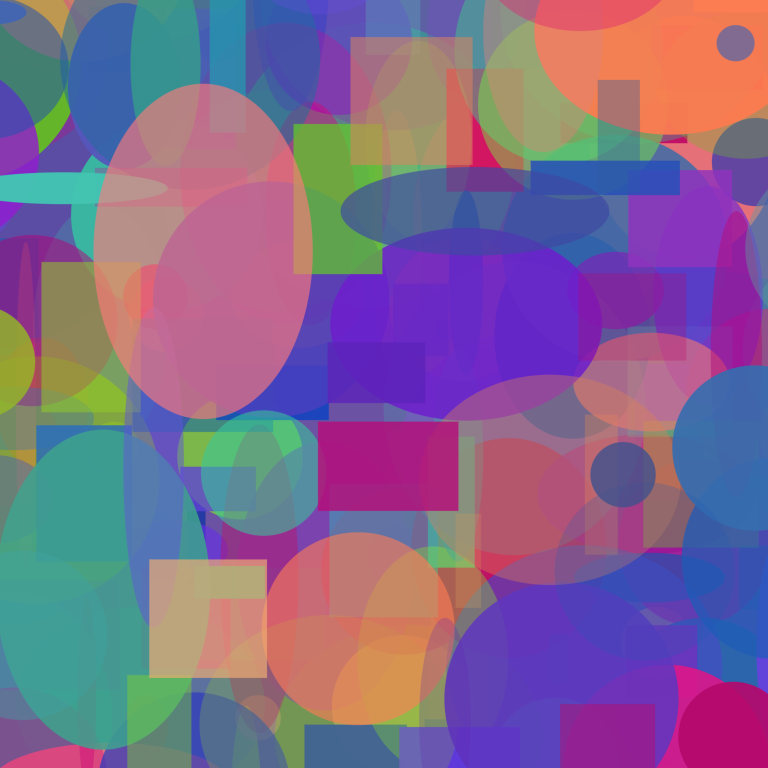
A three.js fragment shader for this background:

```glsl
// Layered translucent ellipses, circles and rectangles in random vivid colours.
varying vec2 vUv;

const int SHAPE_COUNT = 170;
const float EDGE = 0.001;
const vec3 BACKDROP = vec3(0.42, 0.32, 0.64);

vec3 hash3(float n) {
  vec3 p = fract(vec3(n) * vec3(0.1031, 0.1030, 0.0973));
  p += dot(p, p.yzx + 33.33);
  return fract((p.xxy + p.yzz) * p.zyx);
}

// Approximate signed distance to an axis-aligned ellipse
float ellipseDistance(vec2 p, vec2 radii) {
  float k = max(length(p / radii), 0.001);
  return k * (k - 1.0) / max(length(p / (radii * radii)), 0.001);
}

float boxDistance(vec2 p, vec2 halfSize) {
  vec2 q = abs(p) - halfSize;
  return max(q.x, q.y);
}

float coverage(float dist) {
  return 1.0 - smoothstep(-EDGE, EDGE, dist);
}

// Weighted choice of hue family, t in 0..1
vec3 palette(float t) {
  vec3 blue = vec3(0.20, 0.33, 0.66);
  vec3 violet = vec3(0.45, 0.22, 0.80);
  vec3 teal = vec3(0.25, 0.68, 0.61);
  vec3 magenta = vec3(0.82, 0.05, 0.48);
  vec3 coral = vec3(0.96, 0.56, 0.40);
  vec3 green = vec3(0.50, 0.82, 0.20);
  vec3 color = mix(blue, violet, step(0.25, t));
  color = mix(color, teal, step(0.42, t));
  color = mix(color, magenta, step(0.59, t));
  color = mix(color, coral, step(0.75, t));
  return mix(color, green, step(0.90, t));
}

// Evenly spread centre with some jitter, reaching past the borders
vec2 shapeCenter(float id, vec2 jitter) {
  vec2 spread = fract(0.5 + id * vec2(0.75488, 0.56984));
  return mix(vec2(-0.06), vec2(1.06), spread) + 0.12 * (jitter - 0.5);
}

float shapeDistance(vec2 p, float kind, vec2 size) {
  if (kind < 0.30) return boxDistance(p, mix(vec2(0.005), vec2(0.10), size));
  if (kind < 0.58) return length(p) - mix(0.02, 0.19, size.x);
  return ellipseDistance(p, mix(vec2(0.012), vec2(0.19, 0.22), size));
}

void main() {
  vec3 color = BACKDROP;

  // Paint the shapes from back to front
  for (int i = 0; i < SHAPE_COUNT; i++) {
    float id = float(i) + 1.0;
    vec3 place = hash3(id * 3.17);
    vec3 form = hash3(id * 5.73 + 211.0);
    vec3 tint = hash3(id * 7.39 + 503.0);

    vec2 p = vUv - shapeCenter(id, place.xy);
    float mask = coverage(shapeDistance(p, place.z, form.xy));
    vec3 paint = palette(fract(id * 0.61803)) + 0.24 * (tint - 0.5);
    float opacity = mix(0.22, 1.0, form.z);
    color = mix(color, clamp(paint, 0.0, 1.0), mask * opacity);
  }

  gl_FragColor = vec4(color, 1.0);
}
```
